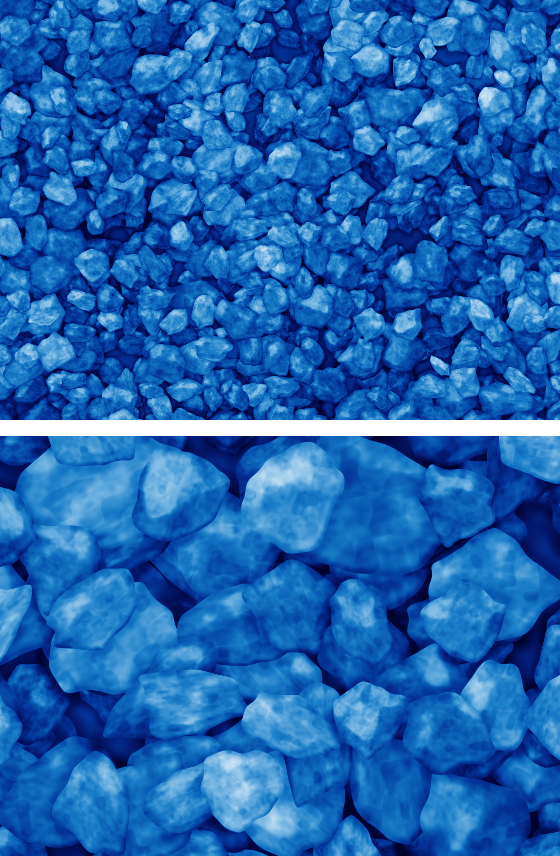
Top: the whole. Bottom: its middle third, enlarged.
Reproduce this texture procedurally as a Shadertoy shader.

```glsl
// A bed of crushed blue glass: layers of jittered, faceted stones are painted
// from the deepest layer up. All shading adds to one scalar tone (about zero
// mean, unit spread) that a colour ramp turns into blues at the end.

#define LAYERS 6
#define FACETS 7
#define CELL 0.102             // mean grid spacing, in canvas heights
#define LIGHT vec2(-0.45, 0.89)
#define EXPOSURE 0.33
#define CONTRAST 0.69
#define SHADOW 0.80            // darkening around each stone
#define RIM 0.70               // darkening at the silhouette
#define FROST 2.3              // cloudiness inside the glass
#define GLINT 0.85             // strength of the bright patches
#define VARIETY 1.9            // tone difference between stones

const vec3 ABYSS = vec3(0.00, 0.01, 0.18);
const vec3 NAVY  = vec3(0.01, 0.08, 0.40);
const vec3 ROYAL = vec3(0.01, 0.20, 0.59);
const vec3 AZURE = vec3(0.03, 0.35, 0.70);
const vec3 SKY   = vec3(0.10, 0.49, 0.78);
const vec3 ICE   = vec3(0.39, 0.67, 0.87);
const vec3 WHITE = vec3(0.84, 0.92, 0.97);

vec3 hash33(vec3 p) {
    p = fract(p * vec3(0.1031, 0.1030, 0.0973));
    p += dot(p, p.yxz + 33.33);
    return fract((p.xxy + p.yxx) * p.zyx);
}

float noise(vec2 p) {
    vec2 i = floor(p), f = fract(p);
    f = f * f * (3.0 - 2.0 * f);
    float a = hash33(vec3(i, 7.0)).x;
    float b = hash33(vec3(i + vec2(1, 0), 7.0)).x;
    float c = hash33(vec3(i + vec2(0, 1), 7.0)).x;
    float d = hash33(vec3(i + vec2(1, 1), 7.0)).x;
    return mix(mix(a, b, f.x), mix(c, d, f.x), f.y);
}

float fbm(vec2 p) {
    float sum = 0.0, amp = 0.53;
    for (int i = 0; i < 4; i++) {
        sum += amp * noise(p);
        p = mat2(1.6, 1.2, -1.2, 1.6) * p + 5.3;
        amp *= 0.5;
    }
    return sum;
}

float linstep(float a, float b, float x) { return clamp((x - a) / (b - a), 0.0, 1.0); }

vec3 glassRamp(float t) {
    vec3 c = mix(ABYSS, NAVY, linstep(-2.6, -1.5, t));
    c = mix(c, ROYAL, linstep(-1.5, -0.7, t));
    c = mix(c, AZURE, linstep(-0.7, 0.0, t));
    c = mix(c, SKY, linstep(0.0, 0.7, t));
    c = mix(c, ICE, linstep(0.7, 1.6, t));
    return mix(c, WHITE, linstep(1.6, 3.2, t));
}

// Paints one stone over the tone; p is measured from its centre in radii.
void paintStone(inout float tone, vec2 p, vec3 id, float lift, float pixel) {
    if (dot(p, p) > 3.4) return;
    vec3 look = hash33(id + vec3(0, 0, 11));
    float angle = 6.2832 * look.x;
    mat2 turn = mat2(cos(angle), -sin(angle), sin(angle), cos(angle));
    vec2 light = turn * LIGHT;
    p = turn * p * vec2(1.0, 1.0 + 0.7 * look.y);
    vec2 grain = p + 40.0 * look.zx;
    p += 0.16 * (vec2(noise(grain * 2.7), noise(grain * 2.7 + 19.0)) - 0.5);

    // Side facets give both the silhouette and the slanted shading
    float outline = 0.0, weight = 0.0, shade = 0.0;
    for (int k = 0; k < FACETS; k++) {
        vec3 h = hash33(id + vec3(0, 0, 20 + k));
        float a = 6.2832 * (float(k) + 0.8 * (h.x - 0.5)) / float(FACETS);
        vec2 n = vec2(cos(a), sin(a));
        float q = max(dot(p, n) / mix(0.70, 1.0, h.y), 0.001);
        float w = pow(q + 0.16 * h.z, 28.0);
        outline += pow(q, 14.0);
        weight += w;
        shade += w * (0.65 * dot(n, light) + 1.0 * (h.z - 0.5) - 0.15);
    }
    float edge = pow(outline, 1.0 / 14.0);

    // Two top facets meet along a ridge near the centre
    vec3 top = hash33(id + vec3(0, 0, 40));
    float ra = 6.2832 * top.x;
    vec2 axis = vec2(cos(ra), sin(ra));
    float s = dot(p, axis) + 0.7 * (top.y - 0.5);
    for (int k = 0; k < 2; k++) {
        float side = float(k) * 2.0 - 1.0;
        float w = pow(max(0.66 + 0.3 * side * s, 0.001), 28.0);
        weight += w;
        shade += w * (0.25 + side * (0.5 * dot(axis, light) + 0.5 * (top.z - 0.5)));
    }
    shade /= weight;

    // Contact shadow on whatever lies below
    tone -= SHADOW * (1.0 - smoothstep(1.0, 1.38, edge));
    float cover = 1.0 - smoothstep(-pixel, pixel, edge - 1.0);
    if (cover <= 0.0) return;

    // Cloudy interior, cracks, dark flecks, glints and refracting rim
    float cloud = fbm(grain * 2.5) - 0.5;
    float body = lift + VARIETY * (look.z - 0.5) + shade + FROST * cloud;
    body += 0.6 * (noise(grain * 13.0) - 0.5);
    body += 0.35 * pow(1.0 - abs(2.0 * noise(grain * 3.1 + 8.0) - 1.0), 8.0);
    body -= 0.5 * smoothstep(0.62, 0.74, noise(grain * 4.3 + 27.0));
    body += GLINT * smoothstep(0.3, 0.9, shade + 1.8 * cloud);
    body -= RIM * smoothstep(0.76, 1.0, edge);
    float band = smoothstep(0.72, 0.88, edge) * (1.0 - smoothstep(0.88, 0.98, edge));
    body += 0.8 * band * max(dot(normalize(p + 0.001), -light), 0.0);
    tone = mix(tone, body, cover);
}

void mainImage(out vec4 fragColor, in vec2 fragCoord) {
    vec2 uv = fragCoord / iResolution.y;
    float tone = -1.7 + 1.2 * (fbm(uv * 30.0) - 0.5);

    for (int layer = 0; layer < LAYERS; layer++) {
        float f = float(layer), height = f / float(LAYERS - 1);
        float cell = CELL * mix(0.7, 1.2, fract(f * 0.618));
        vec2 g = uv / cell + f * vec2(3.37, 5.71);
        vec2 base = floor(g);
        for (int j = -1; j <= 1; j++)
        for (int i = -1; i <= 1; i++) {
            vec3 id = vec3(base + vec2(i, j), f * 57.0);
            vec3 h = hash33(id);
            if (hash33(id + vec3(0, 0, 5)).x > mix(1.0, 0.42, height)) continue;
            float radius = mix(0.42, 0.65, h.z);
            vec2 p = (g - id.xy - 0.5 - 0.6 * (h.xy - 0.5)) / radius;
            float pixel = 0.8 / (iResolution.y * cell * radius);
            paintStone(tone, p, id, mix(-0.9, 0.55, height), pixel);
        }
    }
    tone += 1.2 * (noise(uv * 3.5 + 4.0) - 0.5);
    fragColor = vec4(glassRamp(CONTRAST * (tone + EXPOSURE)), 1.0);
}
```
